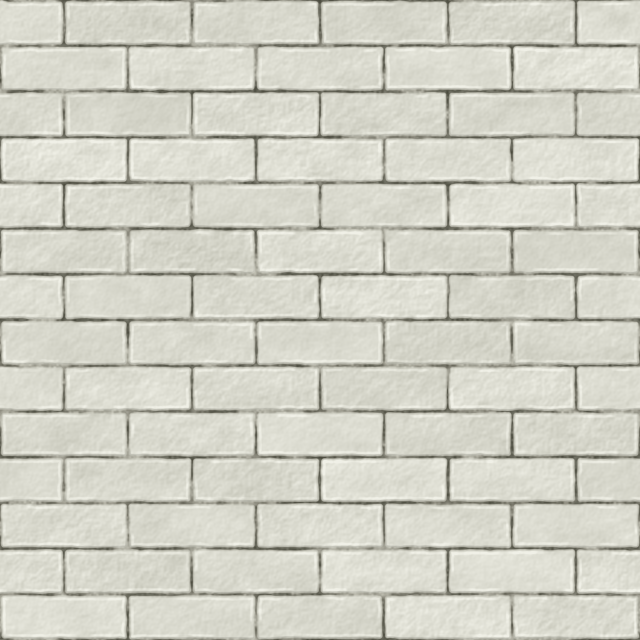
Give the GLSL for this texture, as a WebGL 2 fragment shader.

```glsl
#version 300 es
precision highp float;

uniform vec2 u_resolution;
out vec4 outColor;

// Layout, in canvas units
const vec2 BRICKS = vec2(5.0, 14.0);
const float JOINT_HALF = 0.0031;
const float CORNER = 0.0035;
const float EDGE_WOBBLE = 0.0022;
const float EDGE_CHIPPING = 0.0028;
const float EDGE_SOFTNESS = 0.0009;

// Surface
const float RELIEF = 1.05;
const float RELIEF_STEP = 0.0022;
const float BRICK_VARIATION = 0.34;
const float PATCH_VARIATION = 0.55;
const float RIM_STRENGTH = 0.5;

// Palette
const vec3 PAINT_SHADE = vec3(0.78, 0.78, 0.73);
const vec3 PAINT_LIGHT = vec3(0.91, 0.91, 0.87);
const vec3 MORTAR_PALE = vec3(0.73, 0.73, 0.68);
const vec3 MORTAR_MID = vec3(0.57, 0.56, 0.51);
const vec3 MORTAR_DARK = vec3(0.38, 0.38, 0.33);

float hash(vec2 p) {
    vec3 q = fract(p.xyx * 0.1031);
    q += dot(q, q.yzx + 33.33);
    return fract((q.x + q.y) * q.z);
}

// Value noise that wraps at the canvas borders
float noise(vec2 p, vec2 cells) {
    p *= cells;
    vec2 i = floor(p), f = fract(p);
    f = f * f * (3.0 - 2.0 * f);
    vec2 a = mod(i, cells), b = mod(i + 1.0, cells);
    return mix(mix(hash(a), hash(vec2(b.x, a.y)), f.x),
               mix(hash(vec2(a.x, b.y)), hash(b), f.x), f.y);
}

float fbm(vec2 p, vec2 cells) {
    float sum = 0.0, weight = 0.5;
    for (int k = 0; k < 3; k++) {
        sum += weight * noise(p, cells);
        cells *= 2.0;
        weight *= 0.5;
    }
    return sum / 0.875;
}

float roundedBox(vec2 p, vec2 halfSize, float radius) {
    vec2 q = abs(p) - halfSize + radius;
    return length(max(q, 0.0)) + min(max(q.x, q.y), 0.0) - radius;
}

float plaster(vec2 p) {
    return 0.65 * noise(p, vec2(105.0, 120.0)) + 0.35 * noise(p, vec2(220.0));
}

void main() {
    vec2 uv = gl_FragCoord.xy / u_resolution;
    float pixel = 1.0 / min(u_resolution.x, u_resolution.y);

    // Running bond with slightly wandering joints
    vec2 wobble = vec2(fbm(uv, vec2(17.0, 31.0)), fbm(uv, vec2(29.0, 19.0))) - 0.5;
    vec2 grid = (uv + EDGE_WOBBLE * wobble) * BRICKS;
    grid.x += 0.5 * mod(floor(grid.y), 2.0);
    vec2 id = mod(floor(grid), BRICKS);
    vec2 local = (fract(grid) - 0.5) / BRICKS;

    // Worn brick outline
    float chips = fbm(uv, vec2(64.0)) - 0.5;
    float d = roundedBox(local, 0.5 / BRICKS - JOINT_HALF, CORNER) + EDGE_CHIPPING * chips;
    float soft = EDGE_SOFTNESS + pixel;
    float joint = smoothstep(-soft, soft, d);

    // Raking light from the upper left over rough paint
    float roughness = mix(0.45, 1.0, hash(id + 41.0));
    float relief = plaster(uv) - plaster(uv + RELIEF_STEP * vec2(-1.0, 1.0));

    // Paint: tone per brick, broad worn patches, fine grain
    float patches = fbm(uv + hash(id + 9.0), vec2(22.0, 34.0)) - 0.5;
    float grain = noise(uv, vec2(256.0)) - 0.5;
    float tone = 0.56 + BRICK_VARIATION * (hash(id + 5.0) - 0.5);
    tone += PATCH_VARIATION * patches + RELIEF * roughness * relief + 0.12 * grain;

    // Uneven pale rim where paint has built up
    float rim = smoothstep(-0.0075, -0.0045, d) * (1.0 - smoothstep(-0.0035, -0.001, d));
    tone += RIM_STRENGTH * rim * smoothstep(0.3, 0.65, noise(uv, vec2(38.0, 52.0)));
    vec3 paint = mix(PAINT_SHADE, PAINT_LIGHT, clamp(tone, -0.2, 1.25));

    // Soft grime just inside the lower edge
    float underside = smoothstep(0.3, 0.5, -local.y * BRICKS.y);
    paint *= 1.0 - 0.14 * underside * smoothstep(-0.003, 0.0, d);

    // Mortar: recessed dark core, pale where paint has filled the joint
    float fill = fbm(uv, vec2(26.0, 34.0));
    float core = smoothstep(0.0, 0.0028, d);
    float depth = core * (1.0 - smoothstep(0.4, 0.72, fill));
    vec3 mortar = mix(MORTAR_PALE, MORTAR_MID, 0.35 + 0.65 * core);
    mortar = mix(mortar, MORTAR_DARK, depth);
    mortar = mix(mortar, MORTAR_PALE, 0.6 * smoothstep(0.54, 0.74, fill));
    mortar += 0.16 * grain + 0.1 * relief;

    outColor = vec4(mix(paint, mortar, joint), 1.0);
}
```
